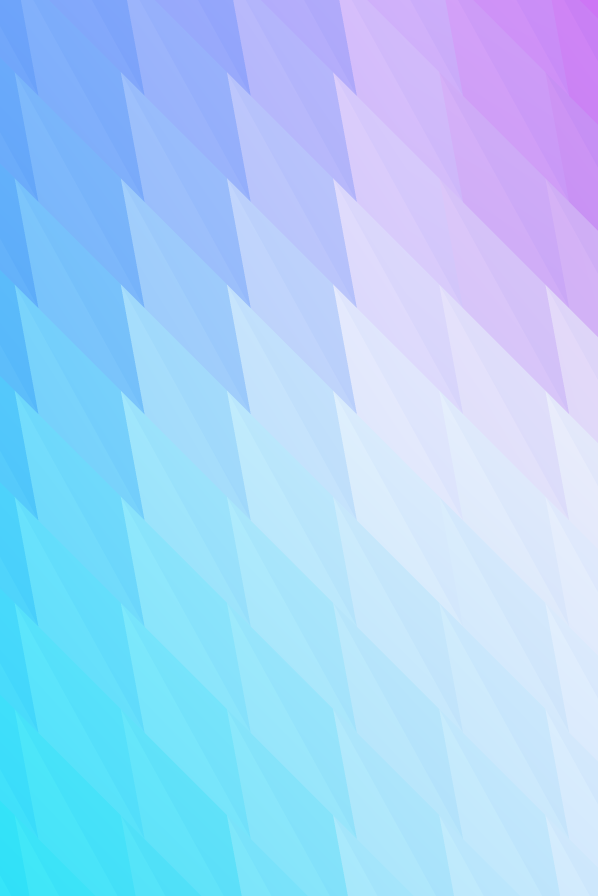
Reproduce this background procedurally as a WebGL 2 fragment shader.

```glsl
#version 300 es
precision highp float;

// Pastel backdrop of slanted, folded parallelogram tiles in diagonal strips.
// A smooth colour mesh is sampled near each tile centre, so neighbouring
// tiles step in colour; a faint fold splits each one into two facets.

uniform vec2 u_resolution;
out vec4 fragColor;

const float CELL = 0.1775;                // lattice spacing, in canvas widths
const vec2 ORIGIN = vec2(0.0244, 0.1205); // one tile apex, from the top left
const float LEAN = 0.225;                 // sideways drift of a steep edge
const float FLATNESS = 0.93;              // 1 gives each tile a single colour
const float FOLD = 0.012;                 // brightness step across the fold
const int SAMPLES = 3;                    // antialiasing grid per axis

// Blend four evenly spaced colours, t in 0..1.
vec3 ramp(float t, vec3 a, vec3 b, vec3 c, vec3 d) {
    float s = clamp(t, 0.0, 1.0) * 3.0;
    vec3 col = mix(a, b, clamp(s, 0.0, 1.0));
    col = mix(col, c, clamp(s - 1.0, 0.0, 1.0));
    return mix(col, d, clamp(s - 2.0, 0.0, 1.0));
}

// Colour mesh over the canvas: uv runs left to right and top to bottom.
vec3 colourMesh(vec2 uv) {
    vec3 violet = ramp(uv.x, vec3(0.44, 0.65, 0.98), vec3(0.60, 0.66, 0.985),
                             vec3(0.81, 0.69, 0.98), vec3(0.80, 0.46, 0.96));
    vec3 lilac  = ramp(uv.x, vec3(0.38, 0.70, 0.98), vec3(0.62, 0.76, 0.985),
                             vec3(0.85, 0.81, 0.985), vec3(0.78, 0.59, 0.955));
    vec3 pale   = ramp(uv.x, vec3(0.32, 0.81, 0.985), vec3(0.67, 0.89, 0.985),
                             vec3(0.89, 0.93, 0.99), vec3(0.90, 0.91, 0.98));
    vec3 sky    = ramp(uv.x, vec3(0.27, 0.87, 0.985), vec3(0.52, 0.90, 0.985),
                             vec3(0.74, 0.90, 0.985), vec3(0.87, 0.92, 0.99));
    vec3 cyan   = ramp(uv.x, vec3(0.18, 0.90, 0.97), vec3(0.33, 0.88, 0.975),
                             vec3(0.65, 0.90, 0.985), vec3(0.81, 0.91, 0.99));
    float y = clamp(uv.y, 0.0, 1.0) * 4.0;
    vec3 upper = ramp(y / 3.0, violet, lilac, pale, sky);
    return mix(upper, cyan, clamp(y - 3.0, 0.0, 1.0));
}

// Tile coordinates: x along a diagonal strip, y across the strips.
// The lean restarts in every strip, so the apexes stack in columns.
vec2 toTile(vec2 p) {
    vec2 q = (p - ORIGIN) / CELL;
    float across = q.y - q.x;
    return vec2(q.x - LEAN * fract(across), across);
}

vec2 fromTile(vec2 tile) {
    float x = tile.x + LEAN * fract(tile.y);
    return ORIGIN + CELL * vec2(x, x + tile.y);
}

// Colour of the folded tile under p, where p.y points down.
vec3 tileColour(vec2 p, float height) {
    vec2 tile = toTile(p);
    vec2 local = fract(tile);
    vec2 centre = fromTile(floor(tile) + 0.5);
    vec2 uv = mix(p, centre, FLATNESS) / vec2(1.0, height);
    float facet = local.x < local.y ? 1.0 : -1.0;
    float light = FOLD * facet + 0.02 * (0.5 - local.y);
    return colourMesh(uv) + light * vec3(1.0, 0.75, 0.1);
}

void main() {
    float height = u_resolution.y / u_resolution.x;
    vec3 sum = vec3(0.0);
    // Average a small grid of samples to smooth the tile edges.
    for (int j = 0; j < SAMPLES; j++) {
        for (int i = 0; i < SAMPLES; i++) {
            vec2 offset = (vec2(i, j) + 0.5) / float(SAMPLES) - 0.5;
            vec2 p = (gl_FragCoord.xy + offset) / u_resolution.x;
            sum += tileColour(vec2(p.x, height - p.y), height);
        }
    }
    fragColor = vec4(sum / float(SAMPLES * SAMPLES), 1.0);
}
```
